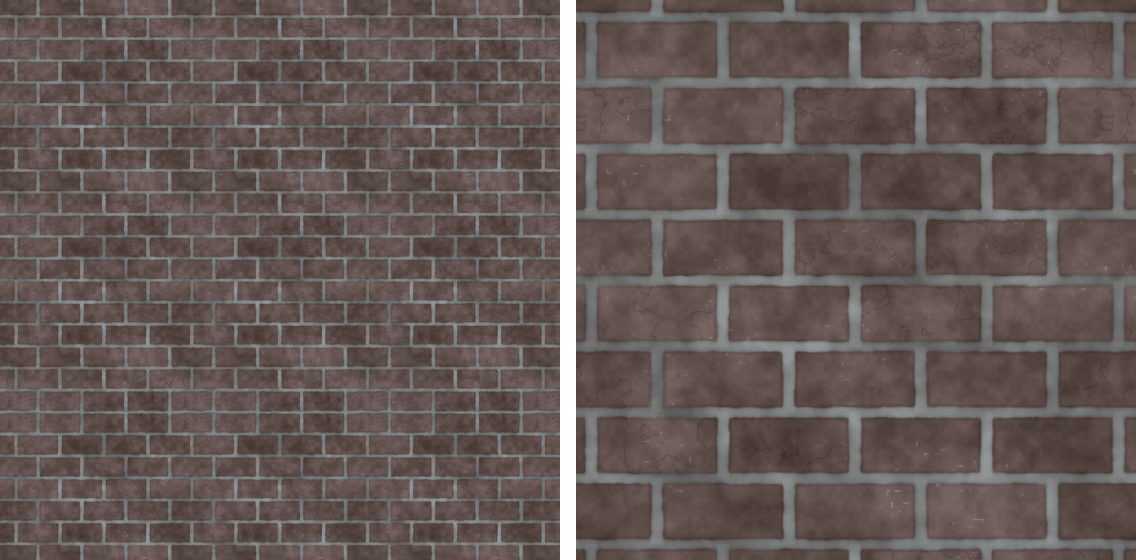
Left, the full canvas; right, a detail of the centre.
Write a Shadertoy shader that draws this texture.

```glsl
float hash(vec2 p) {
    vec3 q = fract(p.xyx * vec3(0.1031, 0.1030, 0.0973));
    q += dot(q, q.yzx + 33.33);
    return fract((q.x + q.y) * q.z);
}

// Value noise that wraps after a whole number of lattice cells
float noise(vec2 p, float period) {
    vec2 i = floor(p), f = fract(p);
    f = f * f * (3.0 - 2.0 * f);
    vec2 a = mod(i, period), b = mod(i + 1.0, period);
    return mix(mix(hash(a), hash(vec2(b.x, a.y)), f.x),
               mix(hash(vec2(a.x, b.y)), hash(b), f.x), f.y);
}

// Layered noise over a block of 8 by 8 row heights
float fbm(vec2 p, float frequency) {
    float sum = 0.0, weight = 0.5;
    for (int i = 0; i < 5; i++) {
        sum += weight * noise(p * frequency + 3.0 * float(i), 8.0 * frequency);
        frequency *= 2.0;
        weight *= 0.5;
    }
    return sum / 0.97;
}

// Soft dark patch, repeated every 4 bricks and 8 rows
float soot(vec2 wall, vec2 centre) {
    vec2 d = mod(wall - centre + vec2(2, 4), vec2(4, 8)) - vec2(2, 4);
    d *= vec2(2.2, 2.4);
    return exp(-dot(d, d));
}

float roundedBox(vec2 p, vec2 halfSize, float radius) {
    vec2 d = abs(p) - halfSize + radius;
    return length(max(d, 0.0)) + min(max(d.x, d.y), 0.0) - radius;
}

void mainImage(out vec4 fragColor, in vec2 fragCoord) {
    vec2 uv = fragCoord / iResolution.xy;
    float pixel = 25.49 / iResolution.y;

    // Wall coordinates: one brick wide, one row high, counted from the top
    vec2 wall = vec2(uv.x, 1.0 - uv.y) * vec2(12.747, 25.49) - vec2(0.365, 0.755);
    wall.y -= step(18.0, wall.y); // the seam doubles one row
    vec2 p = wall * vec2(2, 1);

    // Running bond
    float row = floor(wall.y);
    float shifted = wall.x - 0.5 * mod(row, 2.0);
    vec2 id = mod(vec2(floor(shifted), row), vec2(4, 8));
    vec2 local = (fract(vec2(shifted, wall.y)) - 0.5) * vec2(2, 1);

    float blotch = fbm(p, 1.0);
    float grain = fbm(p + 5.3, 4.0);
    float fine = noise(p * 16.0, 128.0);
    float dirt = soot(wall, vec2(3.0, 1.5)) + soot(wall, vec2(1.5, 2.5))
               + 0.7 * soot(wall, vec2(1.6, 6.5));

    float d = roundedBox(local, vec2(0.912, 0.425), 0.05) + 0.05 * (grain - 0.5);

    // Brick face: mottling, row tint, per-brick tone
    float tone = 0.53 + 1.1 * (blotch - 0.5) + 1.1 * (grain - 0.5) + 0.15 * (fine - 0.5);
    tone += 0.25 * (hash(id + 17.0) - 0.5) + 0.10 * cos(1.5708 * row) - 0.35 * dirt;
    vec3 brick = mix(vec3(0.305, 0.245, 0.225), vec3(0.450, 0.380, 0.370), clamp(tone, -0.2, 1.1));

    // Hairline cracks on some bricks, and pale specks
    float crack = 1.0 - smoothstep(0.0, 0.025, abs(fbm(p + 1.7, 2.0) - 0.5));
    brick *= 1.0 - 0.13 * crack * step(0.6, hash(id + 41.0));
    brick += 0.10 * smoothstep(0.88, 0.98, fine) * smoothstep(0.5, 0.65, blotch);
    brick *= 1.0 - 0.12 * smoothstep(-0.07, 0.0, d); // worn dark rim

    // Stained mortar, cleaner in the upright joints
    float stain = fbm(p + 2.6, 1.0);
    float clean = 0.48 + 1.5 * (stain - 0.5) + 0.6 * (grain - 0.5) - 0.25 * dirt;
    clean += 0.12 * step(0.912, abs(local.x));
    vec3 mortar = mix(vec3(0.375, 0.370, 0.370), vec3(0.570, 0.585, 0.585), clamp(clean, 0.0, 1.0));
    mortar *= 0.90 + 0.10 * smoothstep(0.0, 0.06, d); // shade beside the brick

    float soft = 0.5 * pixel + 0.012;
    fragColor = vec4(mix(brick, mortar, smoothstep(-soft, soft, d)), 1.0);
}
```
